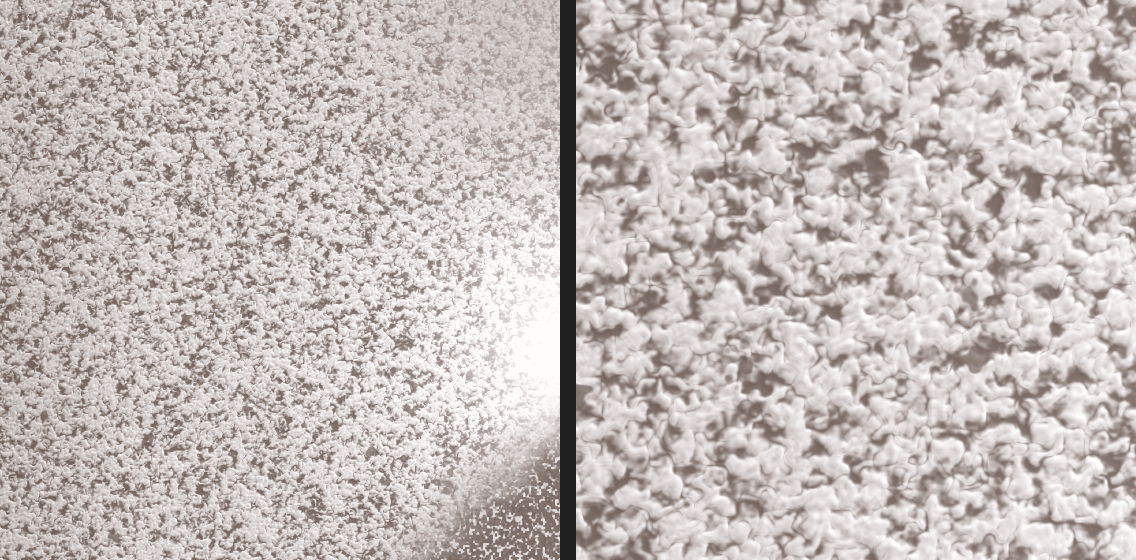
Left: the whole. Right: its middle third, enlarged.
Reproduce this texture procedurally as a Shadertoy shader.

```glsl
vec2 hash2(vec2 p) {
    vec3 q = fract(p.xyx * vec3(0.1031, 0.1030, 0.0973));
    q += dot(q, q.yzx + 33.33);
    return fract((q.xx + q.yz) * q.zy);
}

float noise(vec2 p) {
    vec2 i = floor(p), f = fract(p);
    f = f * f * (3.0 - 2.0 * f);
    float low = mix(hash2(i).x, hash2(i + vec2(1, 0)).x, f.x);
    float high = mix(hash2(i + vec2(0, 1)).x, hash2(i + vec2(1, 1)).x, f.x);
    return mix(low, high, f.y);
}

float fbm(vec2 p) {
    return 0.5 * noise(p) + 0.3 * noise(p * 2.1 + 17.0) + 0.2 * noise(p * 4.3 + 41.0);
}

// Rounded grains: high at cell centres, low in the gaps
float grains(vec2 p) {
    vec2 cell = floor(p);
    float nearest = 2.0;
    for (int y = -1; y <= 1; y++) {
        for (int x = -1; x <= 1; x++) {
            vec2 neighbour = cell + vec2(x, y);
            nearest = min(nearest, distance(p, neighbour + hash2(neighbour)));
        }
    }
    return 1.0 - nearest;
}

float height(vec2 uv) {
    vec2 warp = vec2(noise(uv * 150.0), noise(uv * 150.0 + 57.0)) - 0.5;
    float fine = fbm(uv * vec2(84.0, 100.0) + 9.0);
    float patches = noise(uv * vec2(26.0, 36.0)) - 0.5;
    return 0.4 * grains(uv * vec2(98.0, 116.0) + 1.3 * warp) + 0.6 * fine + 0.07 * patches;
}

// Sparse larger pits with ragged edges, one at most per cell
float pits(vec2 uv) {
    vec2 p = uv * 17.0;
    vec2 cell = floor(p);
    vec2 centre = 0.25 + 0.5 * hash2(cell + 71.0);
    vec2 kind = hash2(cell + 133.0);
    float edge = length(fract(p) - centre) + 0.26 * (noise(uv * 170.0) - 0.5);
    return step(0.8, kind.x) * (1.0 - smoothstep(0.0, 0.1, edge - 0.03 - 0.05 * kind.y));
}

void mainImage(out vec4 fragColor, in vec2 fragCoord) {
    vec2 uv = fragCoord / iResolution.xy;

    // Relief lit from the upper right, with soft dark crevices
    float h = height(uv);
    vec2 toLight = vec2(0.0014, 0.0018);
    float relief = height(uv - toLight) - height(uv + toLight);
    float speckle = noise(uv * 300.0) - 0.5;
    float surface = smoothstep(0.29, 0.59, h) * (1.0 - 0.8 * pits(uv));
    float tone = 0.05 + surface * (0.7 + 0.13 * speckle) + 0.6 * relief * (0.3 + 0.7 * surface);

    // Soft haze flattens the upper right corner
    float haze = 1.0 - smoothstep(0.05, 0.5, length((uv - 1.0) * vec2(1.0, 0.8)));
    tone = mix(tone, 0.6 + 0.2 * speckle, 0.65 * haze);

    // Broad glow that washes out towards a bright core, fading at the left edge
    vec2 q = uv - vec2(1.02, 0.38);
    float glow = exp(-dot(q * q, vec2(6.0, 8.0)));
    float core = exp(-dot(q * q, vec2(32.0, 26.0)));
    tone += 0.26 * glow * (0.5 + 0.5 * surface);
    tone = mix(tone, 1.05, core);
    tone -= 0.1 * (1.0 - smoothstep(0.0, 0.3, uv.x)) * (0.4 + 0.6 * surface);

    // Shadowed lower right corner with pale flecks behind a hazy border
    float slope = 0.85 * (uv.x - 0.74) - uv.y + 0.06 * (fbm(uv * 24.0) - 0.5);
    float veil = smoothstep(-0.14, -0.03, slope) * smoothstep(0.6, 0.85, uv.x);
    tone = mix(tone, 0.53 + 0.4 * core + 0.3 * speckle, 0.55 * veil);
    float shadow = smoothstep(-0.06, 0.07, slope);
    float flecks = smoothstep(0.5, 0.75, 0.5 * noise(uv * 170.0) + 0.5 * noise(uv * 280.0 + 5.0));
    tone = mix(tone, 0.1 + 0.12 * speckle + 0.7 * flecks, shadow);

    vec3 brown = vec3(0.44, 0.375, 0.35);
    vec3 white = vec3(1.0, 0.99, 0.99);
    fragColor = vec4(mix(brown, white, clamp(tone, 0.0, 1.0)), 1.0);
}
```
